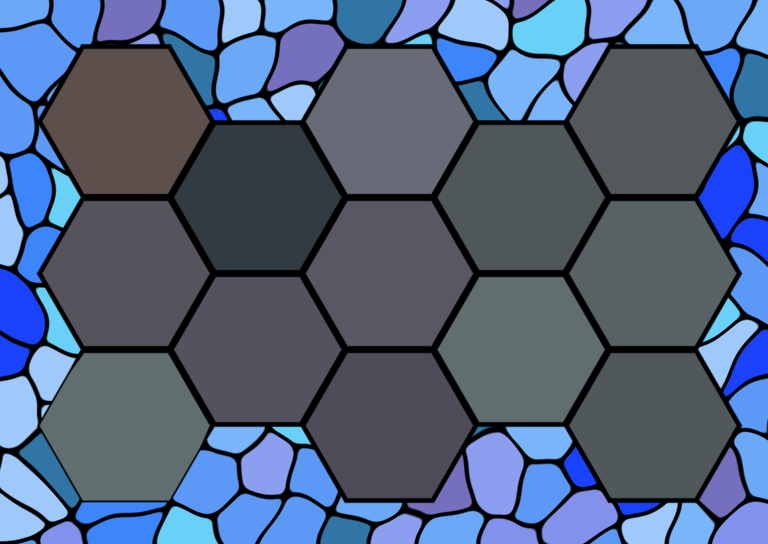
This pattern is drawn by a Shadertoy shader. Its source:

```glsl
const vec3 STONE[13] = vec3[13](
    vec3(.36, .31, .30), vec3(.34, .325, .36), vec3(.375, .43, .44),
    vec3(.195, .23, .26), vec3(.32, .325, .37),
    vec3(.405, .42, .465), vec3(.345, .34, .39), vec3(.305, .30, .345),
    vec3(.31, .34, .345), vec3(.38, .43, .44),
    vec3(.325, .35, .355), vec3(.345, .385, .39), vec3(.315, .345, .35));

// Ordered so that the violet glass comes last
const vec3 GLASS[11] = vec3[11](
    vec3(.62, .79, .98), vec3(.47, .71, .98), vec3(.36, .60, .97),
    vec3(.42, .66, .97), vec3(.24, .52, .98), vec3(.19, .46, .65),
    vec3(.10, .26, .98), vec3(.41, .82, .97), vec3(.51, .57, .92),
    vec3(.55, .62, .94), vec3(.46, .44, .74));

vec2 hash2(vec2 p) {
    vec3 h = fract(p.xyx * vec3(.1031, .1030, .0973));
    h += dot(h, h.yzx + 33.33);
    return fract((h.xx + h.yz) * h.zy);
}

float smoothMin(float a, float b, float k) {
    float h = max(k - abs(a - b), 0.) / k;
    return min(a, b) - h * h * k * .25;
}

float hexDistance(vec2 p) {
    p = abs(p);
    return max(p.y, dot(p, vec2(.866, .5))) - .5;
}

vec2 cellSeed(vec2 cell) {
    return cell + .1 + .8 * hash2(cell + 40.);
}

// Distance to the nearest cell border, and the id of the cell
vec3 glassCells(vec2 p) {
    vec2 base = floor(p), id = base, nearest = vec2(9.);
    for (int y = -1; y <= 1; y++)
    for (int x = -1; x <= 1; x++) {
        vec2 cell = base + vec2(x, y), r = cellSeed(cell) - p;
        if (dot(r, r) < dot(nearest, nearest)) { nearest = r; id = cell; }
    }
    float border = 9.;
    for (int y = -2; y <= 2; y++)
    for (int x = -2; x <= 2; x++) {
        if (x == 0 && y == 0) continue;
        vec2 r = cellSeed(id + vec2(x, y)) - p;
        border = smoothMin(border, dot(.5 * (r + nearest), normalize(r - nearest)), .1);
    }
    return vec3(border, id);
}

vec3 stainedGlass(vec2 p, float px) {
    // Layered sines bend the leading between the panes
    vec2 q = p + .045 * sin(p.yx * 6.3 + vec2(.4, 2.1)) + .018 * sin(p.yx * 15. + vec2(3., 1.));
    vec3 cell = glassCells(q / .38);
    float tone = hash2(cell.yz + 71.).x;
    float count = abs(cell.z * .38 + .19) > 1.1 ? 11. : 8.;
    vec3 colour = GLASS[int(tone * count)];
    return colour * smoothstep(-px, px, cell.x * .38 - .014);
}

void mainImage(out vec4 fragColor, in vec2 fragCoord) {
    // One unit is the height of a hexagon
    float px = 3.577 / iResolution.y;
    vec2 p = (fragCoord - .5 * iResolution.xy) * px - vec2(.036, -.01);

    // Five columns holding 3, 2, 3, 2 and 3 hexagons
    float d = 9.;
    int nearest = 0;
    vec2 local = p;
    for (int i = 0; i < 13; i++) {
        int column = 2 * i / 5;
        int row = i - (5 * column + 1) / 2;
        float top = column % 2 == 0 ? 1. : .5;
        vec2 r = p - vec2(float(column - 2) * .866, top - float(row));
        float hex = hexDistance(r);
        if (hex < d) { d = hex; nearest = i; local = r; }
    }

    // The lower left hexagon has a finer outer line
    float fine = nearest == 2 ? 1. - smoothstep(.1, .3, dot(local, vec2(.5, .866))) : 0.;
    float inner = mix(.023, .007, fine), outer = mix(.008, .004, fine);

    vec3 stone = STONE[nearest] * smoothstep(px, -px, d + inner);
    vec3 colour = mix(stainedGlass(p, px), stone, smoothstep(-px, px, outer - d));
    fragColor = vec4(colour, 1.);
}
```
